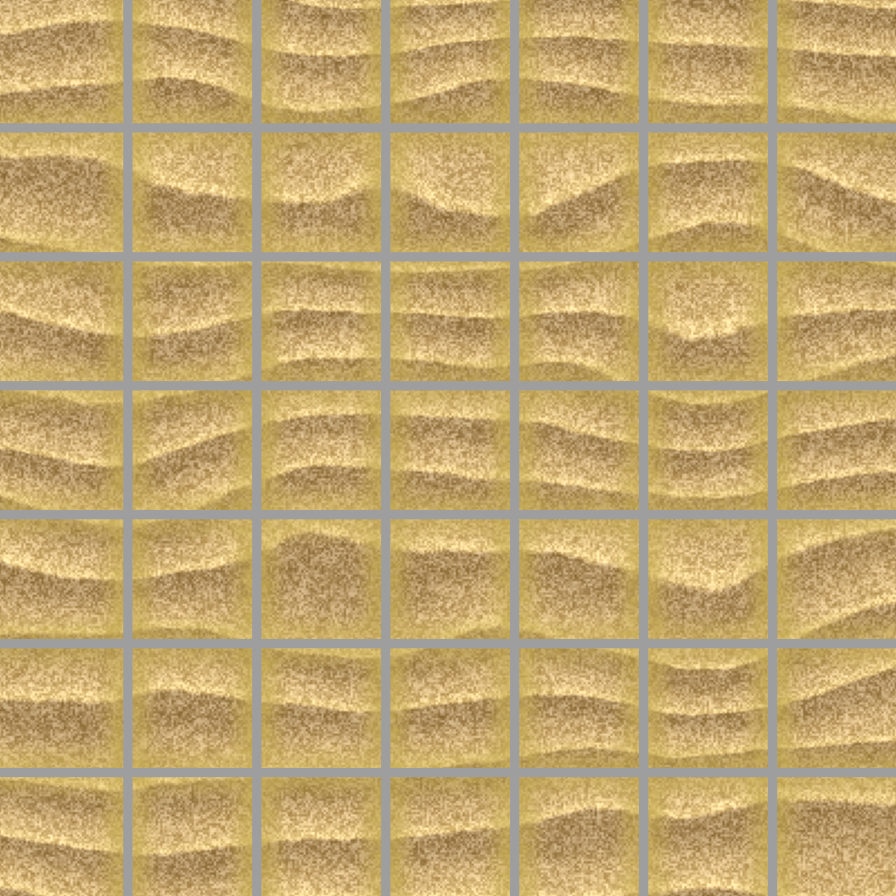
Write a WebGL 2 fragment shader that draws this pattern.

```glsl
#version 300 es
precision highp float;
// Rippled sand seen through a seven by seven grid of square tiles.
// Ripples are a noise-bent sawtooth running on across all tiles; fine grain,
// a yellow tint beside the joints and flat grey joints are laid over it.

#define TILE_PITCH 0.1439
#define FIRST_JOINT 0.1427
#define JOINT_COUNT 6.0
#define JOINT_WIDTH 0.0104
#define RIPPLE_PITCH 0.0719
#define RIPPLE_START 0.052
#define RIPPLE_BEND 1.25
#define GRAIN_SCALE 400.0
#define GRAIN_STRENGTH 0.30
#define TINT_REACH 0.034
#define TINT_STRENGTH 0.62

uniform vec2 u_resolution;
out vec4 fragColor;

const vec3 SAND_DARK = vec3(0.68, 0.56, 0.37);
const vec3 SAND_MID = vec3(0.81, 0.68, 0.46);
const vec3 SAND_LIGHT = vec3(0.93, 0.81, 0.55);
const vec3 TINT_YELLOW = vec3(0.77, 0.67, 0.32);
const vec3 JOINT_GREY = vec3(0.625, 0.62, 0.62);

float hash(vec2 p) {
    vec3 q = fract(vec3(p.xyx) * 0.1031);
    q += dot(q, q.yzx + 33.33);
    return fract((q.x + q.y) * q.z);
}

float valueNoise(vec2 p) {
    vec2 cell = floor(p);
    vec2 f = fract(p);
    f = f * f * (3.0 - 2.0 * f);
    float low = mix(hash(cell), hash(cell + vec2(1.0, 0.0)), f.x);
    float high = mix(hash(cell + vec2(0.0, 1.0)), hash(cell + vec2(1.0)), f.x);
    return mix(low, high, f.y);
}

// Height on a ripple: 0 in the shaded trough, 1 on the bright crest
float rippleShade(vec2 p) {
    float bend = valueNoise(p * vec2(4.6, 6.5) + 11.3) - 0.5;
    bend += 0.3 * (valueNoise(p * vec2(9.0, 10.0) + 47.1) - 0.5);
    float wobble = 0.05 * (valueNoise(p * 70.0) - 0.5);
    float t = fract((p.y - RIPPLE_START) / RIPPLE_PITCH + RIPPLE_BEND * bend + wobble);
    float slope = 0.70 * smoothstep(0.12, 0.98, t);
    float crest = 0.30 * smoothstep(0.87, 0.98, t);
    return mix(1.0, slope + crest, smoothstep(0.0, 0.09, t));
}

vec3 sandColor(vec2 p) {
    float shade = rippleShade(p);
    shade += 0.16 * (valueNoise(p * 16.0 + 5.0) - 0.5);
    vec3 sand = mix(SAND_DARK, SAND_MID, smoothstep(0.0, 0.5, shade));
    sand = mix(sand, SAND_LIGHT, smoothstep(0.4, 1.0, shade));
    float grain = valueNoise(p * GRAIN_SCALE) - 0.5;
    grain += 0.35 * (valueNoise(p * GRAIN_SCALE * 0.4 + 91.0) - 0.5);
    return sand + GRAIN_STRENGTH * grain * vec3(0.85, 0.9, 1.0);
}

// Distance on each axis to the nearest inner joint
vec2 jointDistance(vec2 p) {
    vec2 index = floor((p - FIRST_JOINT) / TILE_PITCH + 0.5);
    index = clamp(index, 0.0, JOINT_COUNT - 1.0);
    return abs(p - FIRST_JOINT - index * TILE_PITCH);
}

void main() {
    vec2 p = gl_FragCoord.xy / u_resolution;
    p.y = 1.0 - p.y; // count tiles from the top
    vec2 pixel = 1.0 / u_resolution;
    vec3 color = sandColor(p);

    // Uneven tint fading into each tile
    vec2 toJoint = jointDistance(p) - 0.5 * JOINT_WIDTH;
    vec2 fade = 1.0 - smoothstep(0.0, TINT_REACH, toJoint);
    float tint = 1.0 - (1.0 - fade.x) * (1.0 - 0.8 * fade.y);
    tint *= TINT_STRENGTH * (0.7 + 0.6 * valueNoise(p * 130.0 + 23.0));
    color = mix(color, TINT_YELLOW, tint);

    // Joints
    vec2 cover = clamp(0.5 - toJoint / pixel, 0.0, 1.0);
    color = mix(color, JOINT_GREY, max(cover.x, cover.y));
    fragColor = vec4(clamp(color, 0.0, 1.0), 1.0);
}
```
